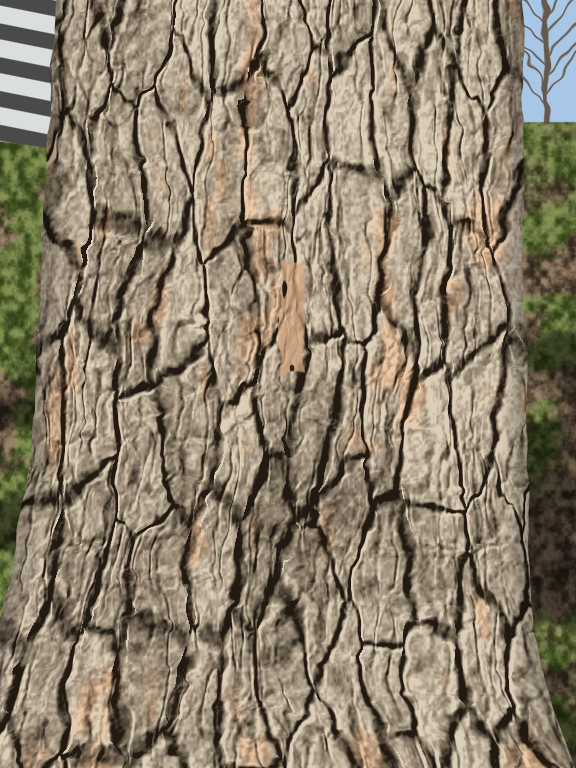
Reproduce this texture procedurally as a WebGL 1 fragment shader.

```glsl
precision highp float;
uniform vec2 u_resolution;
#define PLATE_SCALE vec2(18.0, 5.5)
#define CHIP_SCALE vec2(44.0, 15.0)
#define GRAIN_SCALE vec2(120.0, 70.0)
#define LIGHT_DIR vec2(-0.75, 0.66)
#define RELIEF 2.6
#define SUNLIGHT 3.6
#define BASE_TONE 1.9
const vec3 CREVICE = vec3(0.13, 0.10, 0.07);
const vec3 SHADE = vec3(0.37, 0.33, 0.27);
const vec3 BARK = vec3(0.62, 0.56, 0.48);
const vec3 SUNLIT = vec3(0.86, 0.81, 0.72);
const vec3 WOOD_TINT = vec3(1.10, 0.97, 0.88);
const vec3 SKY = vec3(0.66, 0.78, 0.90);

float hash(vec2 p) { return fract(sin(dot(p, vec2(127.1, 311.7))) * 43758.5453); }
float noise(vec2 p) {
  vec2 i = floor(p), f = fract(p);
  f = f * f * (3.0 - 2.0 * f);
  return mix(mix(hash(i), hash(i + vec2(1.0, 0.0)), f.x),
             mix(hash(i + vec2(0.0, 1.0)), hash(i + 1.0), f.x), f.y);
}
float fbm(vec2 p) {
  return 0.57 * noise(p) + 0.285 * noise(p * 2.03 + 17.3) + 0.145 * noise(p * 4.1 + 52.0);
}

// Elongated cells: x = distance to the border, y = random value of the cell
vec2 plates(vec2 q, vec2 scale) {
  vec2 g = q * scale, first = vec2(9.0), second = vec2(9.0);
  float d1 = 90.0, d2 = 90.0, id = 0.0;
  for (int k = 0; k < 9; k++) {
    float n = float(k), row = floor((n + 0.5) / 3.0);
    vec2 cell = floor(g) + vec2(n - 3.0 * row, row) - 1.0;
    vec2 r = cell + 0.1 + 0.8 * vec2(hash(cell), hash(cell + 51.7)) - g;
    float d = dot(r, r);
    if (d < d1) {
      d2 = d1; second = first;
      d1 = d; first = r; id = hash(cell + 9.2);
    } else if (d < d2) { d2 = d; second = r; }
  }
  vec2 slope = (second - first) * scale * vec2(1.0, 1.7);
  return vec2((d2 - d1) / (2.0 * length(slope) + 0.001), id);
}

float barkHeight(vec2 q) {
  q += (vec2(fbm(q * vec2(13.0, 7.0)), fbm(q * 30.0 + 7.0)) - 0.5) * vec2(0.045, 0.035);
  q.x += (noise(q * vec2(95.0, 60.0)) - 0.5) * 0.007;
  vec2 plate = plates(q, PLATE_SCALE);
  float gap = mix(0.002, 0.014, noise(q * vec2(22.0, 9.0) + 5.0));
  float ridge = smoothstep(0.0, gap, plate.x) * (0.75 + 0.25 * plate.y);
  float chipped = smoothstep(0.35, 0.65, noise(q * vec2(16.0, 8.0) + 31.0));
  float fissure = mix(1.0, smoothstep(0.0, 0.005, plates(q + 3.1, CHIP_SCALE).x), chipped);
  float strand = smoothstep(0.0, 0.3, abs(noise(q * vec2(62.0, 11.0)) - 0.5) * 2.0);
  return 0.6 * ridge + 0.17 * fissure + 0.2 * strand + 0.42 * fbm(q * GRAIN_SCALE);
}

vec3 barkColor(vec2 q, vec2 uv) {
  // Relief lit from the upper left, with a short drop shadow
  float h = barkHeight(q), lit = h - barkHeight(q + LIGHT_DIR * 0.003);
  float shadow = max(0.0, barkHeight(q + LIGHT_DIR * 0.011) - h - 0.08);
  float tone = BASE_TONE + RELIEF * (h - 0.9) + SUNLIGHT * lit - 2.0 * shadow;
  tone += 0.9 * (fbm(q * vec2(9.0, 5.0) + 3.0) - 0.5);
  tone += 0.8 * (noise(q * vec2(270.0, 210.0)) - 0.5);
  vec2 dim = (uv - vec2(0.52, 0.33)) / vec2(0.28, 0.07);
  tone -= 0.5 * exp(-dot(dim, dim));
  // Bare strip of wood with ragged rim and small holes
  vec2 rag = vec2(noise(uv * 45.0), noise(uv * 45.0 + 8.0)) - 0.5;
  vec2 box = abs(uv - vec2(0.505, 0.588) + rag * 0.012) - vec2(0.021, 0.073);
  float bare = 1.0 - smoothstep(-0.002, 0.002, max(box.x, box.y));
  float hole = smoothstep(0.80, 0.88, noise(uv * vec2(75.0, 48.0)));
  tone = mix(tone, 2.3 + 0.25 * (tone - 1.9) - 2.3 * hole, bare);
  vec3 col = mix(CREVICE, SHADE, clamp(tone, 0.0, 1.0));
  col = mix(col, BARK, clamp(tone - 1.0, 0.0, 1.0));
  col = mix(col, SUNLIT, clamp(tone - 2.0, 0.0, 1.0));
  float warm = smoothstep(0.62, 0.78, fbm(q * vec2(26.0, 10.0) + 40.0));
  return col * mix(vec3(1.0), WOOD_TINT, max(0.8 * warm, bare));
}

vec3 hillColor(vec2 p, vec2 uv) {
  float blades = smoothstep(0.15, 0.85, fbm(p * vec2(110.0, 90.0)));
  vec3 grass = mix(vec3(0.20, 0.26, 0.09), vec3(0.52, 0.58, 0.33), blades);
  vec3 soil = mix(vec3(0.19, 0.15, 0.11), vec3(0.60, 0.51, 0.41), blades);
  float bias = mix(-0.12, 0.06, step(0.5, uv.x));
  float dry = smoothstep(0.42, 0.58, fbm(p * vec2(14.0, 20.0) + 2.0) + bias);
  dry *= 1.0 - 0.7 * smoothstep(0.74, 0.80, uv.y);
  float shadow = smoothstep(0.45, 0.6, fbm(p * vec2(6.0, 13.0) + 11.0));
  return mix(grass, soil, dry) * (1.0 - 0.5 * shadow * (1.0 - smoothstep(0.68, 0.76, uv.y)));
}

// Pale storeys on the left, bare branches against the sky on the right
vec3 backdrop(vec2 p, vec2 uv, float px) {
  float storey = abs(fract((p.y + 0.2 * p.x) / 0.044 + 0.2) - 0.5);
  vec3 facade = mix(vec3(0.86, 0.87, 0.87), vec3(0.29), smoothstep(0.24, 0.29, storey));
  vec2 w = p + (vec2(noise(p * 70.0), noise(p * 70.0 + 9.0)) - 0.5) * 0.008;
  float tree = abs(w.x - 0.711) - 0.004;
  for (int i = 0; i < 10; i++) {
    float n = float(i), side = mod(n, 2.0) * 2.0 - 1.0;
    vec2 fork = w - vec2(0.711, 0.862 + 0.013 * n);
    vec2 limb = vec2(side * 0.04, 0.035 + 0.03 * hash(vec2(n, 4.0)));
    float along = clamp(dot(fork, limb) / dot(limb, limb), 0.0, 1.0);
    tree = min(tree, length(fork - limb * along) - 0.0013);
  }
  vec3 sky = mix(vec3(0.40, 0.35, 0.30), SKY, smoothstep(-px, px, tree));
  float horizon = uv.x < 0.5 ? 0.816 - 0.1 * uv.x : 0.841;
  vec3 above = uv.x < 0.5 ? facade : sky;
  return mix(hillColor(p, uv), above, smoothstep(-px, px, uv.y - horizon));
}

void main() {
  vec2 uv = gl_FragCoord.xy / u_resolution, p = uv * vec2(0.75, 1.0);
  float px = 1.0 / u_resolution.y;
  // Trunk outline, flaring toward the roots
  vec2 root = max(vec2(0.0), 1.0 - uv.y / vec2(0.5, 0.3));
  float left = 0.025 + 0.07 * uv.y - 0.11 * root.x * root.x;
  float right = 0.92 - 0.015 * uv.y + 0.08 * root.y * root.y;
  float rough = 0.014 * (fbm(vec2(uv.y * 22.0, floor(uv.x * 2.0) * 7.0)) - 0.5);
  float inside = min(uv.x - left, right - uv.x) + rough;
  vec2 q = vec2((uv.x - left) / (right - left) * 0.64, uv.y);
  vec3 bark = barkColor(q, uv) * mix(0.72, 1.0, smoothstep(0.0, 0.05, inside));
  gl_FragColor = vec4(mix(backdrop(p, uv, px), bark, smoothstep(-px, px, inside)), 1.0);
}
```
